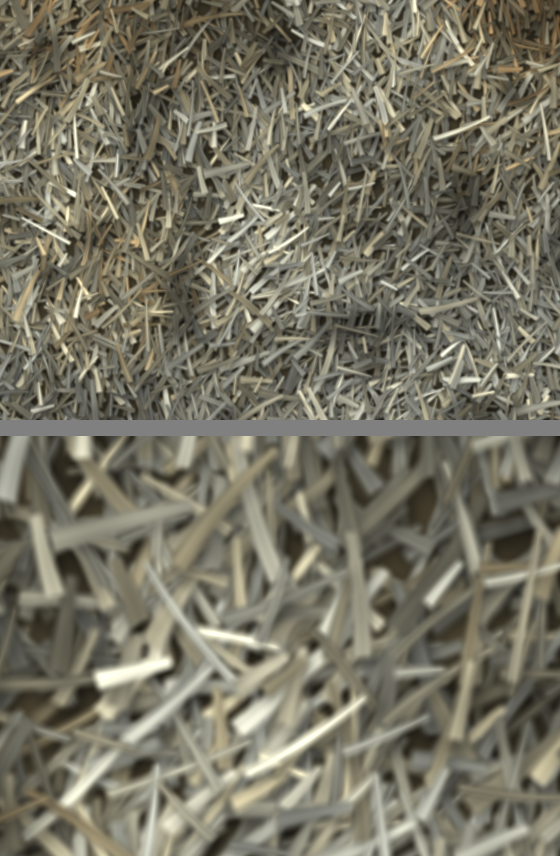
Top, the full canvas; bottom, a detail of the centre.
A WebGL 1 fragment shader for this texture:

```glsl
precision highp float;
// Chopped weathered straw packed into a bale, slightly out of focus.
// Jittered grids of short bent stalks are stacked from back to front; each
// stalk shades what lies under it, and noise opens hollows and tints patches.
uniform vec2 u_resolution;

const int LAYERS = 15;
const float BLUR = 0.0046;
const vec3 HOLLOW = vec3(0.20, 0.18, 0.13);
const vec3 SILVER = vec3(1.00, 1.01, 0.94);
const vec3 TAN = vec3(1.06, 1.00, 0.79);
const vec3 RUST = vec3(1.10, 0.90, 0.62);

vec4 hash4(vec2 cell, float seed) {
  vec4 q = fract(vec4(cell.xyx, seed) * vec4(0.1031, 0.1030, 0.0973, 0.1099) + 0.37);
  q += dot(q, q.wzxy + 33.33);
  return fract((q.xxyz + q.yzzw) * q.zywx);
}

float valueNoise(vec2 p, float seed) {
  vec2 i = floor(p);
  vec2 f = fract(p);
  f = f * f * (3.0 - 2.0 * f);
  float low = mix(hash4(i, seed).x, hash4(i + vec2(1.0, 0.0), seed).x, f.x);
  float high = mix(hash4(i + vec2(0.0, 1.0), seed).x, hash4(i + 1.0, seed).x, f.x);
  return mix(low, high, f.y);
}

// Coordinates along and across a stalk, with a gentle bend
vec2 stalkSpace(vec2 offset, float angle, float bend) {
  vec2 axis = vec2(cos(angle), sin(angle));
  vec2 q = vec2(dot(offset, axis), dot(offset, vec2(-axis.y, axis.x)));
  q.y += bend * q.x * q.x;
  return q;
}

// Soft coverage of a tapered, blunt-ended stalk
float stalkMask(vec2 q, vec2 halfSize, float soft) {
  float width = halfSize.y * (1.0 - 0.3 * q.x / halfSize.x);
  vec2 d = abs(q) - vec2(halfSize.x, width);
  return (1.0 - smoothstep(-soft, soft, d.x)) * (1.0 - smoothstep(-soft, soft, d.y));
}

// Stalks lean near upright, with a wide random spread and a slow drift
float stalkAngle(vec2 centre, float a, float b) {
  float drift = 0.4 * sin(centre.x * 4.3 + 1.8 * sin(centre.y * 5.1));
  return 1.4 + drift + (a + b - 1.0) * 1.75;
}

vec3 stalkColor(float shade, float hue, float warmth) {
  float tone = mix(0.41, 0.74, pow(shade, 1.2)) + 0.15 * smoothstep(0.86, 1.0, shade);
  vec3 tint = mix(SILVER, TAN, smoothstep(0.1, 0.9, hue * 0.6 + warmth * 0.55));
  tint = mix(tint, RUST, smoothstep(1.0, 1.6, hue + warmth * 0.65));
  return tone * tint;
}

// Paint one grid of stalks over the layers behind it
vec3 paintLayer(vec3 color, vec2 p, float seed, float size, float depth, float warmth) {
  vec2 shift = hash4(vec2(seed, 7.0), seed).xy * size;
  vec2 home = floor((p + shift) / size);
  for (int j = -1; j <= 1; j++) {
    for (int i = -1; i <= 1; i++) {
      vec2 cell = home + vec2(float(i), float(j));
      vec4 place = hash4(cell, seed);
      vec4 form = hash4(cell + 41.0, seed + 3.7);
      vec2 centre = (cell + 0.2 + 0.6 * place.xy) * size - shift;
      float fill = valueNoise(centre * 6.5, 2.0);
      float present = step(depth * 0.78, fill + place.w * 0.5 + 0.12);

      float angle = stalkAngle(centre, place.z, form.x);
      vec2 halfSize = vec2(size * mix(0.34, 0.95, form.y * form.y),
                           mix(0.0036, 0.0078, form.z * form.z));
      vec2 q = stalkSpace(p - centre, angle, (form.w - 0.5) * 3.0);
      vec2 drop = stalkSpace(p - centre + vec2(-0.003, 0.006), angle, (form.w - 0.5) * 3.0);
      float shadow = stalkMask(drop, halfSize + 0.002, 0.009);
      float cover = stalkMask(q, halfSize, BLUR);

      // Rounded lighting and faint lengthwise fibres
      float across = q.y / halfSize.y;
      float light = 1.0 - 0.06 * min(across * across, 2.0);
      light += 0.03 * sin(across * 4.0 + form.x * 6.3) + 0.05 * sin(q.x * 70.0 + form.z * 6.3);
      float shade = fract(place.w * 7.31 + form.y * 3.17);
      vec3 straw = stalkColor(shade, fract(form.w * 5.7 + place.x), warmth) * light;
      straw *= mix(0.8, 1.0, depth) * mix(0.74, 1.16, fill);

      color *= 1.0 - 0.19 * shadow * present;
      color = mix(color, straw, cover * present);
    }
  }
  return color;
}

void main() {
  vec2 p = gl_FragCoord.xy / u_resolution.y;
  vec2 uv = gl_FragCoord.xy / u_resolution;

  // Broad warm patches, strongest in the upper right corner
  float corner = smoothstep(0.72, 0.95, uv.x) * smoothstep(0.82, 0.97, uv.y);
  float warmth = clamp(valueNoise(p * 3.2, 11.0) * 0.9 + corner * 0.7, 0.0, 1.2);

  vec3 color = HOLLOW * (0.8 + 0.5 * valueNoise(p * 30.0, 5.0));
  for (int k = 0; k < LAYERS; k++) {
    float depth = float(k + 1) / float(LAYERS);
    float size = mix(0.058, 0.092, fract(float(k) * 0.618));
    color = paintLayer(color, p, float(k) * 1.37 + 1.0, size, depth, warmth);
  }

  // Uneven daylight, small dark clefts and a dim corner
  float daylight = mix(0.86, 1.2, valueNoise(p * 2.6, 23.0));
  float cleft = smoothstep(0.62, 0.95, valueNoise(p * 9.0 + 3.0, 31.0));
  color *= daylight * (1.0 - 0.35 * cleft) * (1.0 - 0.3 * corner);
  gl_FragColor = vec4(clamp(color * 1.06, 0.0, 1.0), 1.0);
}
```
